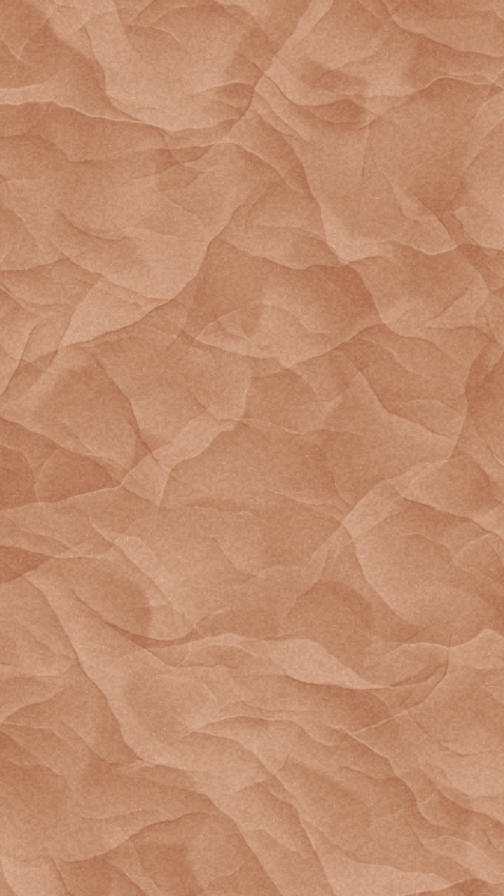
A WebGL 2 fragment shader for this texture:

```glsl
#version 300 es
precision highp float;
// Crumpled kraft paper: scattered bent creases, each with a lit and a shaded
// flank, lie over softly tilted facets. Broad undulation and fine fibre grain
// complete one tone value, which moves the paper colour from dark to light.

#define MID_COLOR vec3(0.753, 0.543, 0.424)
#define TONE_STEP vec3(0.029, 0.041, 0.043)
#define CREASE_TILT -0.50
#define CROSS_TILT 0.55
#define FACET_SCALE 6.0
#define FACET_AMOUNT 1.7
#define BROAD_AMOUNT 2.0
#define LINE_AMOUNT 1.5
#define GRAIN_AMOUNT 1.5
#define EDGE_WIDTH 0.0026

uniform vec2 u_resolution;
out vec4 fragColor;

vec4 hash4(vec2 p) {
  vec4 h = fract(p.xyxy * vec4(0.1031, 0.1030, 0.0973, 0.1099));
  h += dot(h, h.wzxy + 33.33);
  return fract((h.xxyz + h.yzzw) * h.zywx);
}

float noise(vec2 p) {
  vec2 i = floor(p), f = fract(p);
  f = f * f * (3.0 - 2.0 * f);
  float low = mix(hash4(i).x, hash4(i + vec2(1, 0)).x, f.x);
  float high = mix(hash4(i + vec2(0, 1)).x, hash4(i + vec2(1, 1)).x, f.x);
  return mix(low, high, f.y);
}

float fbm(vec2 p) {
  float sum = 0.0, amp = 0.5;
  for (int k = 0; k < 4; k++) {
    sum += amp * (noise(p) - 0.5);
    p = mat2(1.6, 1.2, -1.2, 1.6) * p + 17.3;
    amp *= 0.5;
  }
  return sum;
}

vec2 warp(vec2 p, float scale, float amount) {
  return p + amount * vec2(fbm(p * scale + 3.7), fbm(p * scale + 41.2));
}

// One crease per grid cell: a sharp fold whose two flanks fade at their own rate.
float creases(vec2 p, float scale, float seed) {
  vec2 q = p * scale, cell = floor(q);
  float edge = EDGE_WIDTH * scale, sum = 0.0;
  for (int y = -1; y <= 1; y++)
  for (int x = -1; x <= 1; x++) {
    vec2 id = cell + vec2(x, y);
    vec4 place = hash4(id + seed), look = hash4(id + seed + 57.0);
    vec2 d = q - id - place.xy;
    float angle = place.z < 0.6 ? CREASE_TILT + (place.w - 0.5) * 0.8
                                : CROSS_TILT + (place.w - 0.5) * 1.2;
    float c = cos(angle), s = sin(angle);
    float along = dot(d, vec2(c, s)), across = dot(d, vec2(-s, c));
    across += 0.10 * sin(along * 3.6 + look.x * 6.28);

    float reach = max(0.0, 1.0 - dot(d, d));
    reach = min(1.0, 1.5 * reach * reach);
    float taper = 1.0 - 0.75 * min(abs(along), 1.0);
    float litWidth = mix(0.07, 0.30, look.y) * taper;
    float darkWidth = mix(0.30, 0.08, look.y) * taper;
    float side = smoothstep(-edge, edge, across);
    float lit = side * exp(-max(across, 0.0) / litWidth);
    float dark = (1.0 - side) * exp(min(across, 0.0) / darkWidth);
    float facing = look.z < 0.25 ? -0.8 : 1.0;
    float fold = facing * (lit * mix(0.4, 1.0, look.w) - dark * mix(1.0, 0.45, look.w));

    // Worn, broken line along the fold.
    float worn = smoothstep(0.40, 0.65, noise(q * 5.0 + seed));
    float line = exp(-pow(across / edge, 2.0)) * worn;
    sum += reach * (fold + LINE_AMOUNT * line * (look.x < 0.55 ? -0.8 : 0.8));
  }
  return sum;
}

// Cells shaded as tilted planes, blended over a narrow seam.
float facets(vec2 p) {
  vec2 cell = floor(p);
  float sum = 0.0, total = 0.0;
  for (int y = -1; y <= 1; y++)
  for (int x = -1; x <= 1; x++) {
    vec2 id = cell + vec2(x, y);
    vec4 h = hash4(id + 211.0);
    vec2 d = p - id - h.xy;
    float weight = exp(-26.0 * length(d));
    float turn = h.z * 6.28;
    sum += weight * (dot(d, vec2(cos(turn), sin(turn))) + 0.5 * (h.w - 0.5));
    total += weight;
  }
  return sum / total;
}

float grain(vec2 p) {
  float fine = hash4(floor(p * 288.0) + 23.0).x - 0.5;
  float fibre = noise(p * vec2(170.0, 200.0) + 9.0) - 0.5;
  float fleck = smoothstep(0.92, 1.0, noise(p * 190.0 + 71.0));
  return 0.55 * fine + 0.9 * fibre + 1.2 * fleck;
}

void main() {
  vec2 p = gl_FragCoord.xy / u_resolution.x;
  vec2 bent = warp(p, 6.0, 0.09);

  float tone = BROAD_AMOUNT * fbm(p * 2.3 + 5.0);
  tone += 2.0 * creases(bent, 2.3, 13.0);
  tone += 1.9 * creases(bent + 0.37, 4.4, 131.0);
  tone += 1.2 * creases(warp(p, 11.0, 0.05), 8.0, 307.0);
  mat2 slant = mat2(0.84, 0.62, -0.42, 1.05);
  tone += FACET_AMOUNT * facets(slant * bent * FACET_SCALE + 8.0);

  // Soft limit keeps the strongest folds within the paper's range.
  tone = 2.7 * tanh(tone / 2.7) + GRAIN_AMOUNT * grain(p);
  fragColor = vec4(clamp(MID_COLOR + TONE_STEP * tone, 0.0, 1.0), 1.0);
}
```
